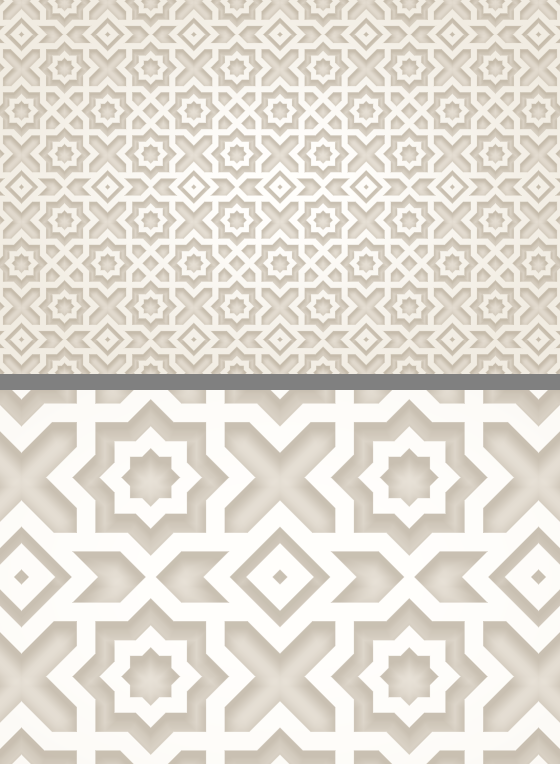
Top: the whole. Bottom: its middle third, enlarged.
Give the GLSL for this pattern, as a WebGL 2 fragment shader.

```glsl
#version 300 es
precision highp float;

uniform vec2 u_resolution;
out vec4 fragColor;

const float HALF_LINE = 0.072;

float diamond(vec2 p, float apothem) {
    return (abs(p.x) + abs(p.y)) * 0.70711 - apothem;
}

// Eight-pointed star: union of an upright and a turned square
float star(vec2 p, float apothem) {
    float square = max(abs(p.x), abs(p.y)) - apothem;
    return min(square, diamond(p, apothem));
}

// Star outline with a smaller star ring inside
float rosette(vec2 p) {
    float outline = abs(star(p, 0.5)) - HALF_LINE;
    float ring = abs(star(p, 0.22)) - 0.06;
    return min(outline, ring);
}

// Signed distance to the raised lattice, in units of the star spacing
float lattice(vec2 q) {
    vec2 period = vec2(2.0, 3.54);
    vec2 p = abs(q - period * round(q / period));

    float d = min(rosette(p - vec2(0.0, 1.77)), rosette(p - vec2(1.0, 0.77)));

    // Small diamond linking four star tips
    d = min(d, abs(diamond(p - vec2(1.0, 1.77), 0.207)) - HALF_LINE);

    // Nested diamonds and the bars that meet them
    float frame = diamond(p, 0.347);
    d = min(d, abs(frame) - HALF_LINE);
    d = min(d, abs(diamond(p, 0.113)) - HALF_LINE);
    float bar = max(abs(p.y - 0.27) - HALF_LINE, p.x - 0.5);
    return min(d, max(bar, -frame));
}

void main() {
    float unitsHigh = 8.68;
    vec2 q = (gl_FragCoord.xy - 0.5 * u_resolution) / u_resolution.y * unitsHigh;
    float pixel = unitsHigh / u_resolution.y;

    float edge = lattice(q);
    float face = 1.0 - smoothstep(-0.75 * pixel, 0.75 * pixel, edge);

    // Soft shadow thrown downward, with a faint halo on all sides
    float dropped = 1.0 - smoothstep(-0.05, 0.13, lattice(q + vec2(0.0, 0.075)));
    float halo = 1.0 - smoothstep(0.0, 0.16, edge);
    float shade = clamp(0.8 * dropped + 0.3 * halo, 0.0, 1.0);

    // Light falls off from the centre to the corners
    float falloff = smoothstep(0.1, 1.2, length(q / vec2(6.5, 4.34)));
    vec3 paper = mix(vec3(1.0, 0.995, 0.985), vec3(0.945, 0.925, 0.885), falloff);
    vec3 ground = mix(vec3(0.91, 0.885, 0.845), vec3(0.895, 0.865, 0.82), falloff);
    vec3 shadow = mix(vec3(0.79, 0.755, 0.70), vec3(0.775, 0.735, 0.67), falloff);

    fragColor = vec4(mix(mix(ground, shadow, shade), paper, face), 1.0);
}
```
